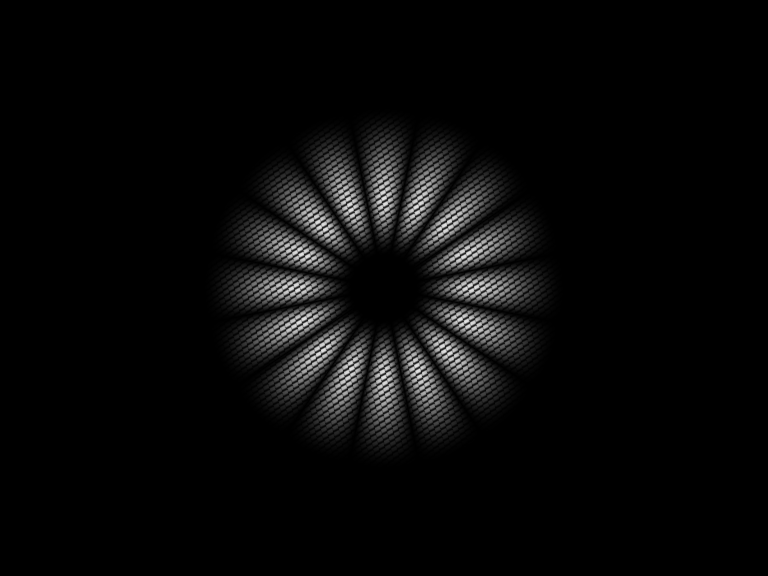
This background is drawn by a Shadertoy shader. Its source:

```glsl
// Sixteen soft grey petals around a dark core, woven with fine diagonal threads.

// Radial brightness of the ring: dark core, bright middle, long outer fade.
float ringGlow(float radius) {
    float inner = smoothstep(0.055, 0.155, radius);
    float outer = 1.0 - smoothstep(0.14, 0.315, radius);
    return inner * outer;
}

// Petals peak along the axes and pinch to black halfway between.
float petalGlow(float angle) {
    return abs(cos(angle * 8.0));
}

// Rising threads broken into short, slightly shifted strands.
float threadShade(vec2 p, float pixel) {
    float period = 0.0115;
    float strand = fract(p.x / 0.0104 + p.y / 0.045) - 0.5;
    float across = fract((p.y - 0.76 * p.x) / period + 0.2 * strand);
    float soft = clamp(pixel / period, 0.04, 0.45);
    float ridge = smoothstep(0.0, 0.25 + soft, across)
                * (1.0 - smoothstep(0.82 - soft, 1.0, across));
    float notch = 1.0 - 0.25 * smoothstep(0.3, 0.5, abs(strand));
    return mix(0.14, 1.0, ridge) * notch;
}

void mainImage(out vec4 fragColor, in vec2 fragCoord) {
    // Centred coordinates in units of the canvas height
    vec2 p = (fragCoord - 0.5 * iResolution.xy) / iResolution.y;
    float radius = length(p);
    float angle = atan(p.y, p.x + 1e-6);

    // Flower envelope shaded by the threads
    float flower = ringGlow(radius) * petalGlow(angle);
    float light = 0.9 * flower * threadShade(p, 1.0 / iResolution.y);
    fragColor = vec4(vec3(light), 1.0);
}
```
